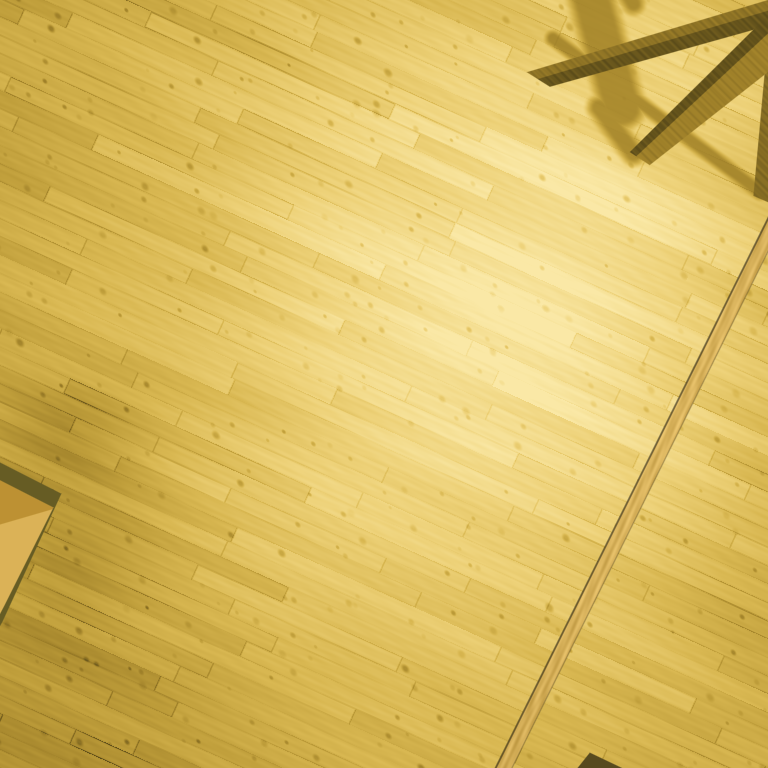
This texture is drawn by a WebGL 2 fragment shader. Its source:

```glsl
#version 300 es
precision highp float;
// Worn, slanted golden floorboards under a warm glow, with a trestle, a batten and a box corner.
uniform vec2 u_resolution;
out vec4 outColor;

float hash(vec2 p) {
  vec3 q = fract(p.xyx * vec3(0.1031, 0.1030, 0.0973));
  q += dot(q, q.yzx + 33.33);
  return fract((q.x + q.y) * q.z);
}

// Six-step wood ramp, tone runs from 0 (shadow) to 5 (glare).
vec3 woodRamp(float tone) {
  vec3 steps[6] = vec3[6](vec3(0.36, 0.30, 0.10), vec3(0.62, 0.50, 0.16), vec3(0.75, 0.62, 0.23),
                          vec3(0.85, 0.72, 0.32), vec3(0.93, 0.82, 0.47), vec3(0.98, 0.91, 0.65));
  vec3 color = steps[0];
  for (int i = 1; i < 6; i++) color = mix(color, steps[i], clamp(tone - float(i - 1), 0.0, 1.0));
  return color;
}

// Signed distance to the right of the line a-b.
float edge(vec2 p, vec2 a, vec2 b) {
  vec2 d = normalize(b - a);
  return dot(p - a, vec2(d.y, -d.x));
}

// Convex quad with counterclockwise corners.
float quad(vec2 p, vec2 a, vec2 b, vec2 c, vec2 d) {
  return max(max(edge(p, a, b), edge(p, b, c)), max(edge(p, c, d), edge(p, d, a)));
}

float segment(vec2 p, vec2 a, vec2 b) {
  vec2 d = b - a;
  return length(p - a - d * clamp(dot(p - a, d) / dot(d, d), 0.0, 1.0));
}

float cover(float dist) {
  float aa = 0.8 / u_resolution.y;
  return 1.0 - smoothstep(-aa, aa, dist);
}

float softSpot(vec2 p, vec2 center, vec2 radius) {
  vec2 q = (p - center) / radius;
  return exp(-dot(q, q));
}

// Fine fibres: layered sines stretched along x.
float grain(vec2 q, float seed) {
  float bend = sin(q.x * 11.0 + seed * 40.0) + 0.5 * sin(q.x * 27.0 + seed * 17.0);
  return 0.5 * sin(q.y * 520.0 + bend * 2.0 + seed * 60.0) + 0.3 * sin(q.y * 910.0 - bend * 3.0)
       + 0.2 * sin(q.x * 130.0 + q.y * 300.0 + bend);
}

// One jittered oval knot in some of the cells.
float knots(vec2 q, vec2 cells, float chance) {
  vec2 g = q * cells, id = floor(g);
  float size = mix(0.0025, 0.0062, hash(id + 71.0));
  vec2 center = vec2(mix(0.2, 0.8, hash(id + 13.0)), mix(0.3, 0.7, hash(id + 37.0)));
  vec2 d = (g - id - center) / cells;
  d.y += 0.25 * d.x;
  float spot = 1.0 - smoothstep(0.25, 1.15, length(d * vec2(0.8, 1.1)) / size);
  return spot * step(hash(id + 5.0), chance) * mix(0.4, 1.0, hash(id + 91.0));
}

// Tone of the boards; q.x runs along them, q.y across.
float boards(vec2 q, float glow) {
  const float rows = 46.0;
  float row = floor(q.y * rows);
  float boardLength = mix(0.22, 0.48, hash(vec2(row, 3.0)));
  float along = q.x / boardLength + 9.0 * hash(vec2(row, 8.0));
  vec2 id = vec2(row, floor(along));
  float seed = hash(id + 20.0);
  float sideGap = (0.5 - abs(fract(q.y * rows) - 0.5)) / rows;
  float endGap = (0.5 - abs(fract(along) - 0.5)) * boardLength;
  float seam = (1.0 - smoothstep(0.0003, 0.0021, sideGap)) * mix(0.15, 1.1, pow(hash(id + 44.0), 2.0));
  float joint = (1.0 - smoothstep(0.0002, 0.0018, endGap)) * 0.6;
  float wear = 0.65 + 0.35 * sin(q.x * 31.0 + seed * 30.0);
  float tone = (seed - 0.5) * 0.75 + 0.17 * grain(q, seed);
  tone -= max(seam * wear, joint) * mix(1.7, 0.8, glow);
  tone -= knots(q, vec2(17.0, rows), 0.24) * mix(1.7, 1.25, glow);
  tone -= knots(q + 3.0, vec2(38.0, 72.0), 0.07) * 0.8;
  return tone;
}

void main() {
  vec2 p = gl_FragCoord.xy / u_resolution;
  float c = cos(0.425), s = sin(0.425);
  vec2 q = vec2(c * p.x - s * p.y, s * p.x + c * p.y) + 2.0;

  // Lamp glow, broad stains and the darker corners
  float glow = softSpot(p, vec2(0.64, 0.58), vec2(0.42, 0.47));
  float stain = sin(q.x * 9.0 + 2.0 * sin(q.y * 13.0)) * sin(q.y * 21.0 + sin(q.x * 7.0));
  float tone = 2.2 + 2.75 * glow + 0.16 * stain + boards(q, glow);
  tone -= 0.9 * softSpot(p, vec2(0.09, 0.43), vec2(0.10, 0.07)) + 0.7 * softSpot(p, vec2(0.1, 0.27), vec2(0.09));
  tone -= 0.8 * softSpot(p, vec2(0.02, 0.04), vec2(0.35, 0.17));
  tone += 0.7 * softSpot(p, vec2(0.95, 0.92), vec2(0.2));

  // Blurred shadows of the trestle
  float shade = 1.0 - smoothstep(0.018, 0.038, segment(p, vec2(0.765, 1.02), vec2(0.81, 0.86)));
  shade = max(shade, 1.0 - smoothstep(0.006, 0.022, segment(p, vec2(0.78, 0.86), vec2(0.825, 0.80))));
  shade = max(shade, 1.0 - smoothstep(0.004, 0.014, segment(p, vec2(0.72, 0.95), vec2(0.99, 0.75))));
  shade = max(shade, 1.0 - smoothstep(0.005, 0.020, segment(p, vec2(0.81, 1.02), vec2(0.825, 0.995))));
  vec3 color = woodRamp(mix(tone, 0.75, shade * 0.8));

  // Batten laid across the boards
  float across = edge(p, vec2(0.656, 0.0), vec2(1.0, 0.694));
  float batten = abs(across) - 0.0095;
  vec3 battenColor = vec3(0.80, 0.65, 0.31) + 0.07 * grain(q.yx, 0.3) + 0.08 * glow;
  color = mix(color, battenColor, cover(batten));
  color *= 1.0 - 0.5 * cover(abs(across + 0.0095) - 0.0012) - 0.25 * cover(abs(across - 0.0095) - 0.0008);

  // Trestle legs, each with a dark and a lit face
  float legGrain = 0.2 * grain(p.yx + p, 0.6);
  float rear = quad(p, vec2(0.981, 0.745), vec2(1.02, 0.728), vec2(1.02, 0.92), vec2(0.997, 0.92));
  color = mix(color, woodRamp(0.6 + legGrain), cover(rear));
  float upper = quad(p, vec2(0.686, 0.906), vec2(0.716, 0.887), vec2(1.02, 0.972), vec2(1.02, 1.006));
  float upperFace = cover(edge(p, vec2(1.02, 0.992), vec2(0.70, 0.897)));
  color = mix(color, woodRamp(mix(0.75, 0.15, upperFace) + legGrain), cover(upper));
  float lower = quad(p, vec2(0.82, 0.802), vec2(0.846, 0.785), vec2(1.02, 0.922), vec2(1.02, 1.0));
  float lowerFace = cover(edge(p, vec2(0.828, 0.796), vec2(1.02, 0.975)));
  color = mix(color, woodRamp(mix(1.0, 0.1, lowerFace) + legGrain), cover(lower));

  // Box corner: dark rim around two pale panels
  float rim = quad(p, vec2(0.096, 0.349), vec2(-0.02, 0.408), vec2(-0.02, 0.14), vec2(0.003, 0.19));
  float panel = quad(p, vec2(0.072, 0.338), vec2(-0.02, 0.385), vec2(-0.02, 0.16), vec2(0.006, 0.212));
  float fold = cover(edge(p, vec2(0.0, 0.317), vec2(0.072, 0.338)));
  color = mix(color, vec3(0.40, 0.36, 0.14), cover(rim));
  color = mix(color, mix(vec3(0.86, 0.70, 0.34), vec3(0.74, 0.57, 0.20), fold), cover(panel));

  // Dark tip at the lower edge
  float tip = max(edge(p, vec2(0.81, 0.0), vec2(0.768, 0.02)), edge(p, vec2(0.768, 0.02), vec2(0.752, 0.0)));
  color = mix(color, vec3(0.34, 0.29, 0.12), cover(tip));
  outColor = vec4(color, 1.0);
}
```
